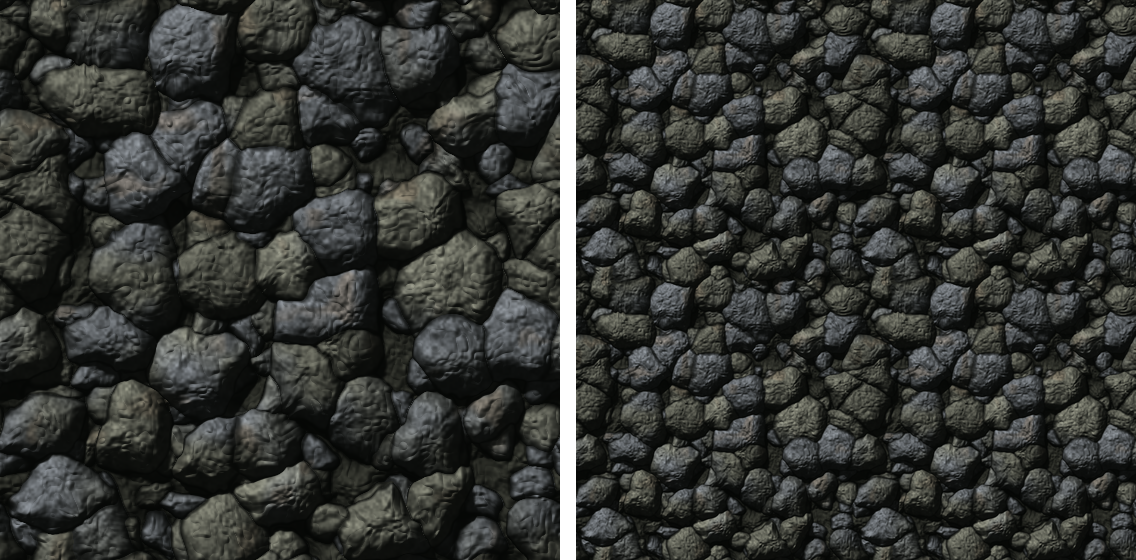
Left: one tile. Right: repeated 2 by 2.
This texture is drawn by a WebGL 2 fragment shader. Its source:

```glsl
#version 300 es
precision highp float;

uniform vec2 u_resolution;
out vec4 fragColor;

// Stones: repeats per canvas, sizes in cells
const float LARGE_COUNT = 7.0;
const float SMALL_COUNT = 13.0;
const float SMALL_SINK = -0.012;
const float RADIUS_MIN = 0.36;
const float RADIUS_MAX = 0.70;
const float RISE = 0.34;
const float LIFT = 0.24;
const float TILT = 0.34;
const int FACES = 7;

// Surface, in canvas units
const float WARP = 0.022;
const float CHIP = 0.007;
const float ROUGHNESS = 0.014;
const float NORMAL_STEP = 0.0018;
const float CREASE_WIDTH = 0.016;

// Light and colour
const vec3 LIGHT = vec3(-0.38, 0.62, 0.64);
const float AMBIENT = 0.10;
const float SUN = 1.30;
const float SHADOW_STEP = 0.011;
const int SHADOW_STEPS = 4;
const vec3 BLUE_STONE = vec3(0.318, 0.328, 0.346);
const vec3 OLIVE_STONE = vec3(0.325, 0.325, 0.292);
const vec3 RUST = vec3(0.34, 0.29, 0.24);
const vec3 MUD = vec3(0.25, 0.25, 0.22);
const vec3 BLACK = vec3(0.016, 0.022, 0.016);

struct Surface { float top; float second; float tint; };

// Integer hash, three values from 0 to 1
vec3 hash3(vec2 cell, float seed) {
    uvec3 v = uvec3(cell, seed) * 1664525u + 1013904223u;
    v.x += v.y * v.z; v.y += v.z * v.x; v.z += v.x * v.y;
    v ^= v >> 16u;
    v.x += v.y * v.z; v.y += v.z * v.x; v.z += v.x * v.y;
    return vec3(v >> 8u) / 16777216.0;
}

// Value noise that wraps after one canvas
float noise(vec2 uv, float count, float seed) {
    vec2 p = uv * count, cell = floor(p), f = p - cell;
    vec2 a = mod(cell, count), b = mod(cell + 1.0, count);
    f = f * f * (3.0 - 2.0 * f);
    return mix(mix(hash3(a, seed).x, hash3(vec2(b.x, a.y), seed).x, f.x),
               mix(hash3(vec2(a.x, b.y), seed).x, hash3(b, seed).x, f.x), f.y);
}

void addHeight(inout Surface s, float height, float tint) {
    if (height > s.top) {
        s.second = s.top;
        s.top = height;
        s.tint = tint;
    } else {
        s.second = max(s.second, height);
    }
}

// Domed, rounded polygon; the eighth-power sum softens its corners
float stoneHeight(vec2 p, vec3 shape, vec3 style) {
    float angle = 6.28318 * shape.z;
    vec2 normal = vec2(cos(angle), sin(angle));
    vec2 q = mat2(normal.x, -normal.y, normal.y, normal.x) * p;
    q.x *= mix(0.78, 1.3, style.x);
    float turn = 6.28318 / float(FACES);
    mat2 nextFace = mat2(cos(turn), sin(turn), -sin(turn), cos(turn));
    float sum = 0.0;
    for (int i = 0; i < FACES; i++) {
        float random = fract(shape.x * (17.3 + 29.7 * float(i)) + style.y * 7.1);
        float t = max(dot(q, normal), 0.0) / mix(RADIUS_MIN, RADIUS_MAX, random);
        t *= t; t *= t;
        sum += t * t;
        normal = nextFace * normal;
    }
    return RISE * (1.0 - sqrt(sum)) + LIFT * style.z + TILT * dot(p, style.yx - 0.5);
}

void addStones(inout Surface s, vec2 uv, float count, float sink, float seed) {
    vec2 p = uv * count, base = floor(p);
    for (int y = -1; y <= 1; y++) {
        for (int x = -1; x <= 1; x++) {
            vec2 cell = base + vec2(x, y), id = mod(cell, count);
            vec3 shape = hash3(id, seed), style = hash3(id, seed + 1.0);
            vec2 center = cell + 0.15 + 0.7 * shape.xy;
            float height = stoneHeight(p - center, shape, style) / count + sink;
            addHeight(s, height, fract(style.x * 5.0 + shape.z * 3.0));
        }
    }
}

Surface terrain(vec2 uv) {
    float broad = noise(uv, 22.0, 3.0);
    vec2 bend = vec2(noise(uv, 16.0, 1.0), broad) - 0.5;
    vec2 rock = uv + WARP * bend;
    float lumps = noise(rock, 44.0, 4.0), chips = noise(rock.yx, 75.0, 2.0);
    vec2 outline = rock + CHIP * (vec2(lumps, chips) - 0.5);
    Surface s = Surface(0.014 * broad - 0.006, -1.0, -1.0);
    addStones(s, outline, LARGE_COUNT, 0.0, 10.0);
    addStones(s, outline, SMALL_COUNT, SMALL_SINK, 20.0);
    float ridge = abs(2.0 * chips - 1.0);
    float rough = 0.6 * broad + 0.45 * lumps + 0.20 * ridge + 0.20 * noise(rock, 130.0, 5.0);
    s.top += ROUGHNESS * (rough - 0.7);
    return s;
}

void main() {
    vec2 uv = gl_FragCoord.xy / u_resolution;
    Surface s = terrain(uv);

    // Slope and direct light
    vec2 slope = vec2(terrain(uv + vec2(NORMAL_STEP, 0.0)).top,
                      terrain(uv + vec2(0.0, NORMAL_STEP)).top) - s.top;
    vec3 light = normalize(LIGHT);
    float diffuse = max(dot(normalize(vec3(-slope / NORMAL_STEP, 1.0)), light), 0.0);
    diffuse *= sqrt(diffuse);

    // Cast shadow and dark joints
    float blocked = 0.0;
    for (int i = 1; i <= SHADOW_STEPS; i++) {
        float reach = SHADOW_STEP * float(i);
        vec2 along = normalize(light.xy) * reach;
        blocked = max(blocked, terrain(uv + along).top - s.top - 0.80 * reach);
    }
    float lit = 1.0 - smoothstep(0.0, 0.012, blocked);
    float joint = mix(0.35, 1.0, smoothstep(0.0, CREASE_WIDTH, s.top - s.second));
    float depth = mix(0.35, 1.0, smoothstep(-0.012, 0.030, s.top));

    // Stone colour, stains and grain
    vec2 bent = uv + 0.03 * (vec2(noise(uv, 31.0, 11.0), noise(uv, 37.0, 12.0)) - 0.5);
    float stain = noise(bent, 12.0, 6.0);
    float blueness = smoothstep(0.25, 0.75, s.tint + 0.6 * (stain - 0.5));
    vec3 albedo = mix(OLIVE_STONE, BLUE_STONE, blueness);
    albedo = mix(albedo, RUST, 0.45 * smoothstep(0.76, 0.98, noise(bent, 18.0, 7.0)));
    albedo *= mix(0.87, 1.13, fract(s.tint * 7.0));
    albedo = s.tint < 0.0 ? MUD : albedo;
    float grain = 0.55 * noise(bent, 90.0, 8.0) + 0.45 * noise(uv, 190.0, 9.0);
    albedo *= 0.64 + 0.72 * grain;

    float shade = (AMBIENT + SUN * diffuse * lit) * joint * depth;
    fragColor = vec4(BLACK + albedo * shade, 1.0);
}
```
